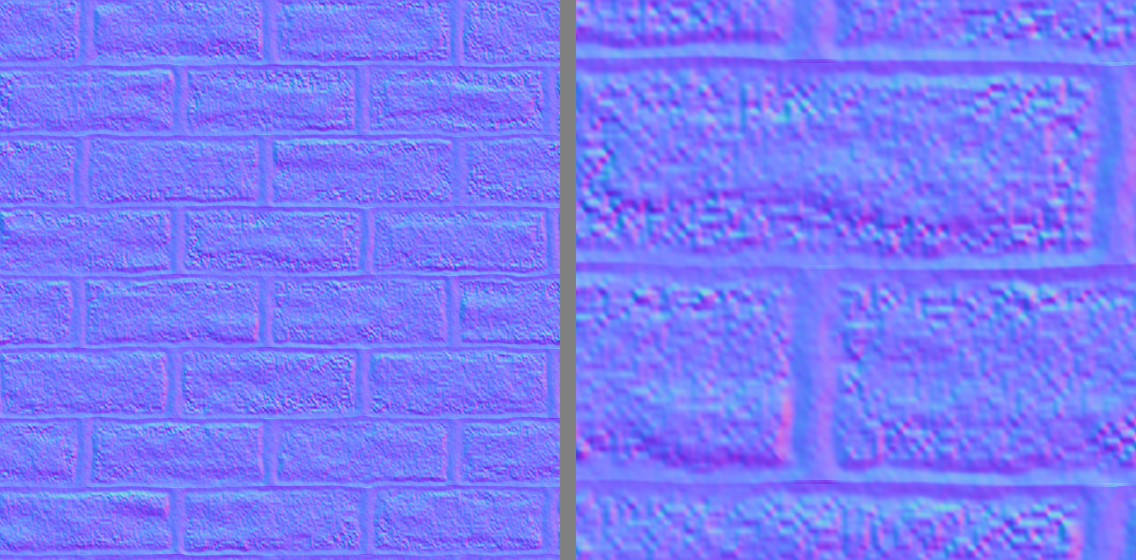
Left, the full canvas; right, a detail of the centre.
Give the GLSL for this texture map, as a Shadertoy shader.

```glsl
const vec2 GRID = vec2(3.0, 8.0);            // bricks across, courses down
const vec2 JOINT_HALF = vec2(0.0130, 0.0080); // half mortar widths
const float CORNER = 0.006;

float hash(vec2 p, float seed) {
    vec3 q = fract(vec3(p.xyx + seed * 7.31) * 0.1031);
    q += dot(q, q.yzx + 33.33);
    return fract((q.x + q.y) * q.z);
}

// Value noise that wraps over the unit square, in -0.5..0.5
float tileNoise(vec2 uv, vec2 cells, float seed) {
    vec2 p = uv * cells;
    vec2 i = floor(p);
    vec2 f = p - i;
    vec2 w = f * f * f * (f * (f * 6.0 - 15.0) + 10.0);
    vec2 a = mod(i, cells);
    vec2 b = mod(i + 1.0, cells);
    float low = mix(hash(a, seed), hash(vec2(b.x, a.y), seed), w.x);
    float high = mix(hash(vec2(a.x, b.y), seed), hash(b, seed), w.x);
    return mix(low, high, w.y) - 0.5;
}

// xy: distance to the nearest joint centres, zw: wrapped brick index
vec4 brickCell(vec2 uv) {
    float y = uv.y * GRID.y - 0.05;
    float line = round(y);
    float dy = y - line - (hash(vec2(mod(line, GRID.y), 3.0), 1.0) - 0.5) * 0.05;
    float row = mod(dy > 0.0 ? line : line - 1.0, GRID.y);

    float shift = mod(row, 2.0) < 0.5 ? 0.957 : 0.437;
    float x = uv.x * GRID.x - shift;
    float post = round(x);
    float dx = x - post - (hash(vec2(mod(post, GRID.x), row), 2.0) - 0.5) * 0.045;
    float col = mod(dx > 0.0 ? post : post - 1.0, GRID.x);
    return vec4(abs(vec2(dx, dy)) / GRID, col, row);
}

// Signed depth inside the rounded brick outline, negative in the mortar
float brickInset(vec2 jointDist) {
    vec2 q = CORNER + JOINT_HALF - jointDist;
    return CORNER - length(max(q, 0.0)) - min(max(q.x, q.y), 0.0);
}

float wallHeight(vec2 uv) {
    // Uneven edges
    vec2 warp = vec2(tileNoise(uv, vec2(14.0, 26.0), 3.0),
                     tileNoise(uv, vec2(17.0, 16.0), 4.0));
    vec4 cell = brickCell(uv + warp * 0.0055);
    vec2 id = cell.zw;
    float chips = tileNoise(uv, vec2(64.0), 5.0);
    float inset = brickInset(cell.xy) + chips * 0.0045;
    float brick = smoothstep(-0.002, 0.010, inset);

    // Mortar bead and brick shoulder, fading in and out along the joints
    float fill = 0.75 + 0.9 * tileNoise(uv, vec2(10.0, 14.0), 16.0);
    float height = fill * (0.0022 * brick + 0.0027 * smoothstep(-0.001, 0.012, -inset));

    // Worn raised panel, different on each brick
    float wave = tileNoise(uv, vec2(9.0, 20.0), 6.0);
    float panelEdge = mix(0.008, 0.024, hash(id, 8.0));
    float panel = smoothstep(panelEdge, panelEdge + 0.012, inset + wave * 0.026);
    height += panel * mix(-0.0006, 0.0026, hash(id, 9.0));

    // Long swells and small dents
    float swell = tileNoise(uv, vec2(7.0, 29.0), 10.0) * mix(0.001, 0.0085, hash(id, 11.0));
    float dents = tileNoise(uv, vec2(28.0, 36.0), 12.0) * 0.0030;
    height += brick * (swell + dents);

    // Grain, coarser on the broken rim and soft on the mortar
    float rim = brick * (1.0 - panel);
    float patchy = max(0.0, 0.5 + 1.6 * tileNoise(uv, vec2(15.0, 22.0), 13.0));
    float rough = mix(0.35, 0.9, brick) + rim * patchy * 1.1;
    float grain = tileNoise(uv, vec2(232.0, 204.0), 14.0) * 0.0014
                + tileNoise(uv, vec2(110.0, 100.0), 15.0) * 0.0015;
    return height + grain * rough;
}

vec3 wallNormal(vec2 uv, float reach) {
    vec2 e = vec2(reach, 0.0);
    vec2 slope = vec2(wallHeight(uv + e) - wallHeight(uv - e),
                      wallHeight(uv + e.yx) - wallHeight(uv - e.yx)) / (2.0 * reach);
    return normalize(vec3(-slope * vec2(0.95, 0.98), 1.0));
}

void mainImage(out vec4 fragColor, in vec2 fragCoord) {
    vec2 uv = fragCoord / iResolution.xy;
    vec3 normal = wallNormal(uv, 0.0011);
    // Slight overall lean to the lower left
    normal = normalize(normal + vec3(-0.042, -0.05, 0.0));
    fragColor = vec4(normal * 0.5 + 0.5, 1.0);
}
```
